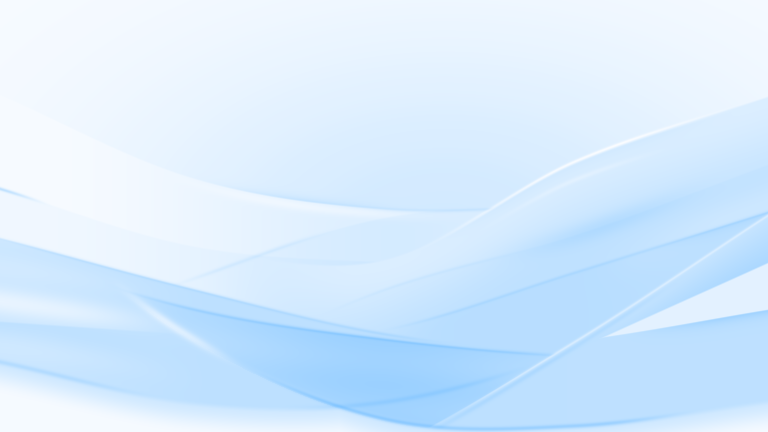
Reproduce this background procedurally as a Shadertoy shader.

```glsl
// Pale blue backdrop of translucent silk waves with fine bright and dark rims.

// Smooth curve through five heights spaced evenly across the canvas.
float wave(float x, float a, float b, float c, float d, float e) {
    float h[7] = float[7](2.0 * a - b, a, b, c, d, e, 2.0 * e - d);
    float s = clamp(x, 0.0, 0.9999) * 4.0;
    int i = int(s);
    float t = fract(s);
    float p = h[i], q = h[i + 1], r = h[i + 2], u = h[i + 3];
    return q + 0.5 * t * (r - p + t * (2.0 * p - 5.0 * q + 4.0 * r - u
         + t * (3.0 * (q - r) + u - p)));
}

// Coverage below an edge, where d is the depth under it.
float fill(float d) { return smoothstep(-0.003, 0.003, d); }

float line(float d, float width) { return exp(-d * d / (width * width)); }

// Shade that starts at an edge and fades below it.
float rim(float d, float width) { return fill(d) * exp(-max(d, 0.0) / width); }

float span(float x, float a, float b, float soft) {
    return smoothstep(a - soft, a + soft, x) * (1.0 - smoothstep(b - soft, b + soft, x));
}

void mainImage(out vec4 fragColor, in vec2 fragCoord) {
    vec2 p = fragCoord / iResolution.xy;
    float x = p.x, y = p.y;

    // Depth below each fold
    float crest   = wave(x, 0.78, 0.588, 0.516, 0.523, 0.537) - y;
    float veil    = wave(x, 0.563, 0.43, 0.393, 0.39, 0.39) - y;
    float lift    = wave(x, 0.19, 0.354, 0.495, 0.523, 0.53) - y;
    float sweep   = wave(x, 0.42, 0.417, 0.398, 0.627, 0.776) - y;
    float streak  = wave(x, 0.0, 0.14, 0.329, 0.456, 0.618) - y;
    float ridge   = wave(x, 0.10, 0.19, 0.236, 0.37, 0.509) - y;
    float slope   = wave(x, 0.449, 0.331, 0.227, 0.176, 0.171) - y;
    float inner   = wave(x, 0.421, 0.285, 0.215, 0.176, 0.178) - y;
    float bandTop = wave(x, -0.35, -0.2, -0.042, 0.211, 0.502) - y;
    float bandLow = wave(x, -0.15, -0.1, -0.02, 0.19, 0.391) - y;
    float shore   = wave(x, 0.2, 0.2, 0.174, 0.21, 0.282) - y;
    float hem     = wave(x, 0.162, 0.069, 0.069, 0.19, 0.4) - y;
    float dive    = wave(x, 0.56, 0.218, 0.03, 0.014, 0.072) - y;

    // Sky: a soft blue pool with faint rings
    vec2 q = (p - vec2(0.58, 0.46)) / vec2(0.42, 0.45);
    float ink = 0.01 + 0.15 * exp(-dot(q, q));
    ink += 0.003 * sin(24.0 * length(q)) * exp(-dot(q, q));

    // Upper pale folds
    ink = mix(ink, mix(0.015, 0.12, smoothstep(0.05, 0.55, x)), fill(crest));
    ink += 0.13 * rim(-crest, 0.007) * span(x, 0.32, 0.48, 0.09);
    ink += 0.05 * line(crest, 0.004) * span(x, 0.47, 0.78, 0.06);
    ink -= 0.05 * line(crest - 0.012, 0.012) * span(x, 0.3, 0.55, 0.1);
    ink += 0.025 * fill(veil) + 0.2 * line(veil, 0.004) * (1.0 - smoothstep(0.0, 0.07, x));
    ink += 0.03 * fill(lift) * span(x, 0.3, 0.6, 0.1);
    ink += 0.06 * line(lift, 0.005) * span(x, 0.25, 0.4, 0.05);

    // Large sweep rising to the right
    float sweepInk = mix(0.12, 0.21, smoothstep(0.0, 0.22, sweep));
    ink = mix(ink, sweepInk, smoothstep(-0.003, 0.004, sweep) * smoothstep(0.27, 0.47, x));
    ink -= 0.11 * line(sweep, 0.004) * span(x, 0.63, 0.88, 0.1);
    ink += 0.04 * rim(sweep - 0.006, 0.02) * span(x, 0.6, 0.9, 0.08);
    ink -= 0.04 * line(sweep - 0.035 - 0.05 * (x - 0.6), 0.006) * span(x, 0.68, 0.82, 0.07);
    ink += 0.02 * fill(streak) * smoothstep(0.4, 0.55, x);
    ink += 0.07 * line(streak, 0.025) * span(x, 0.7, 0.87, 0.09);
    ink -= 0.05 * line(streak - 0.09, 0.05) * smoothstep(0.75, 0.95, x);
    ink += 0.035 * line(streak, 0.004) * span(x, 0.46, 0.65, 0.06);
    ink += 0.03 * fill(ridge) * smoothstep(0.48, 0.6, x) * (1.0 - 0.8 * smoothstep(0.75, 0.95, x));
    ink += 0.06 * line(ridge, 0.004) * smoothstep(0.48, 0.6, x);
    ink += 0.1 * rim(ridge, 0.025) * smoothstep(0.82, 0.94, x);

    // Left folds with long silky streaks
    ink = mix(ink, mix(0.17, 0.24, smoothstep(0.0, 0.3, x)), fill(slope));
    ink += 0.07 * line(slope, 0.004) * span(x, 0.02, 0.55, 0.06);
    float left = fill(slope) * (1.0 - smoothstep(0.08, 0.28, x));
    ink -= left * 0.09 * line(y - 0.305 + 0.25 * x, 0.03);
    ink += left * 0.06 * rim(0.255 - 0.12 * x - y, 0.035);
    ink += left * 0.012 * sin(70.0 * slope + 3.0 * sin(5.0 * x));

    // Deep blue heart
    float heart = fill(inner) * fill(-bandTop) * smoothstep(0.015, -0.015, dive * 1.0 - 0.005 > 0.0 ? 0.015 : dive);
    float heartInk = 0.25 + 0.11 * line(x - 0.5, 0.2) + 0.012 * sin(55.0 * inner + 4.0 * x);
    ink = mix(ink, heartInk, heart * smoothstep(0.12, 0.25, x));
    ink += 0.1 * line(inner, 0.004) * span(x, 0.2, 0.72, 0.07);

    // Rising ribbon, the bright gap and the right shore
    float across = clamp(bandTop / max(bandTop - bandLow, 0.01), 0.0, 1.0);
    float ribbonInk = mix(0.2, mix(0.24, 0.31, smoothstep(0.75, 1.0, x)), across);
    ink = mix(ink, ribbonInk, fill(bandTop) * smoothstep(0.55, 0.68, x));
    ink = mix(ink, 0.09, fill(bandLow) * fill(-shore));
    ink = mix(ink, 0.235, fill(shore) * fill(bandLow) * smoothstep(0.65, 0.8, x));
    ink += 0.13 * rim(shore, 0.012) * smoothstep(0.8, 0.95, x);
    ink -= 0.09 * line(bandTop, 0.004) * smoothstep(0.55, 0.75, x);
    ink += 0.06 * line(bandTop - 0.012, 0.007) * span(x, 0.57, 0.85, 0.06);

    // Pale floor under the lowest hems
    float floorDepth = min(hem, dive);
    ink = mix(ink, mix(0.17, 0.02, smoothstep(0.0, 0.075, floorDepth)), smoothstep(-0.004, 0.012, floorDepth));
    ink += 0.09 * line(hem, 0.006) * (span(x, -0.1, 0.15, 0.08) + 0.7 * span(x, 0.42, 0.65, 0.06));
    ink += 0.14 * line(dive, 0.005) * span(x, 0.37, 0.85, 0.07);
    ink -= 0.13 * line(dive, 0.012) * span(x, 0.18, 0.28, 0.04);

    // Ink darkens red most and leaves blue full
    fragColor = vec4(clamp(vec3(0.98, 0.988, 1.0) - max(ink, 0.0) * vec3(1.0, 0.46, 0.0), 0.0, 1.0), 1.0);
}
```
